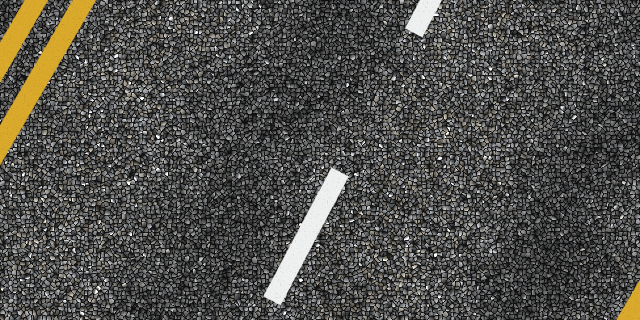
Give the GLSL for this texture, as a Shadertoy shader.

```glsl
// Asphalt road seen from above with slanted yellow edge lines and white lane dashes.

#define GRAINS 76.0                      // stones per canvas height
#define GAP_WIDTH 0.34                   // dark crevice size, in stone units
#define DASH_START vec2(0.850, 0.060)    // middle of one dash's lower end
#define DASH_DIR vec2(0.4674, 0.8840)    // heading of the lane line
#define DASH_PERIOD 0.947
#define DASH_LENGTH 0.4555
#define DASH_HALF 0.0305
#define YELLOW_SLOPE 1.72
#define YELLOW_HALF 0.0365               // half width measured along x
#define WEAR_PERIOD 1.07                 // spacing of the dark wheel tracks
#define YELLOW vec3(0.855, 0.665, 0.170)
#define WHITE vec3(0.935, 0.940, 0.940)

vec3 hash3(vec2 p) {
    vec3 q = fract(vec3(p.xyx) * vec3(0.1031, 0.1030, 0.0973));
    q += dot(q, q.yxz + 33.33);
    return fract((q.xxy + q.yzz) * q.zyx);
}

float cornerSlope(vec2 cell, vec2 offset) {
    float angle = 6.2832 * hash3(cell).x;
    return dot(vec2(cos(angle), sin(angle)), offset);
}

// Gradient noise, roughly -0.7 to 0.7
float gradientNoise(vec2 p) {
    vec2 i = floor(p), f = fract(p);
    vec2 u = f * f * f * (f * (f * 6.0 - 15.0) + 10.0);
    vec2 e = vec2(1.0, 0.0);
    float low = mix(cornerSlope(i, f), cornerSlope(i + e, f - e), u.x);
    float high = mix(cornerSlope(i + e.yx, f - e.yx), cornerSlope(i + e.xx, f - e.xx), u.x);
    return mix(low, high, u.y);
}

// Cellular stones, each with its own tone, tilted facet and glint
vec3 asphalt(vec2 p) {
    vec2 q = p * GRAINS;
    q += 0.35 * vec2(gradientNoise(q * 0.9), gradientNoise(q * 0.9 + 41.0));
    vec2 cell = floor(q), toStone = vec2(0.0), stoneId = cell;
    float nearest = 8.0, second = 8.0;
    for (int y = -1; y <= 1; y++)
    for (int x = -1; x <= 1; x++) {
        vec2 id = cell + vec2(x, y);
        vec2 d = id + 0.08 + 0.84 * hash3(id + 7.0).xy - q;
        float dist = length(d);
        if (dist < nearest) {
            second = nearest;
            nearest = dist;
            toStone = d;
            stoneId = id;
        } else {
            second = min(second, dist);
        }
    }
    vec3 rnd = hash3(stoneId + 53.0);
    float body = smoothstep(0.0, GAP_WIDTH, second - nearest);
    float angle = 6.2832 * rnd.y;
    float facet = dot(toStone, vec2(cos(angle), sin(angle))) + 0.3 * toStone.y;
    float tone = 0.20 + 0.30 * rnd.x + 0.34 * facet;
    tone += 0.12 * gradientNoise(q * 2.1 + 19.0);
    tone += 0.38 * smoothstep(0.86, 1.0, rnd.z) * smoothstep(-0.1, 0.3, facet);
    float shade = 0.055 + max(tone, 0.03) * body;

    // Dark wheel tracks run with the lane, broken up by soft stains
    float across = p.x + (1.0 - p.y) * DASH_DIR.x / DASH_DIR.y;
    float track = 0.5 + 0.5 * cos(6.2832 * (across - 1.07) / WEAR_PERIOD);
    float stain = gradientNoise(p * 3.2 + 5.0) + 0.5 * gradientNoise(p * 8.0);
    shade *= 1.10 - 0.27 * track * track + 0.17 * stain;

    vec3 warm = vec3(1.06, 1.0, 0.89), cool = vec3(0.985, 1.0, 1.015);
    float warmth = smoothstep(0.45, 0.95, hash3(stoneId + 91.0).x) * (0.75 - 0.5 * track);
    return shade * mix(cool, warm, warmth);
}

// Signed distance to the yellow double line and the far single line
float yellowLines(vec2 p) {
    float s = p.x + (1.0 - p.y) / YELLOW_SLOPE;
    float pair = abs(abs(s - 0.189) - 0.075);
    float single = abs(s - 2.544);
    float toNormal = YELLOW_SLOPE / length(vec2(1.0, YELLOW_SLOPE));
    return (min(pair, single) - YELLOW_HALF) * toNormal;
}

// Signed distance to the repeated white dashes
float whiteDashes(vec2 p) {
    vec2 d = p - DASH_START;
    float along = mod(dot(d, DASH_DIR) + 0.2, DASH_PERIOD) - 0.2;
    float across = dot(d, vec2(DASH_DIR.y, -DASH_DIR.x));
    vec2 box = abs(vec2(along - 0.5 * DASH_LENGTH, across)) - vec2(0.5 * DASH_LENGTH, DASH_HALF);
    return max(box.x, box.y);
}

void mainImage(out vec4 fragColor, in vec2 fragCoord) {
    vec2 p = fragCoord / iResolution.y;
    float soft = 0.75 / iResolution.y;
    vec3 color = asphalt(p);

    // Paint: fine pits and slightly worn borders
    float grit = gradientNoise(p * 150.0 + 11.0);
    float pits = smoothstep(0.18, 0.55, grit);
    float wobble = 0.0012 * gradientNoise(p * 90.0);
    vec3 yellow = YELLOW * (1.0 + 0.06 * grit - 0.13 * pits);
    vec3 white = WHITE * (1.0 + 0.03 * grit - 0.10 * pits);
    color = mix(color, yellow, 1.0 - smoothstep(-soft, soft, yellowLines(p) + wobble));
    color = mix(color, white, 1.0 - smoothstep(-soft, soft, whiteDashes(p) + wobble));

    fragColor = vec4(clamp(color, 0.0, 1.0), 1.0);
}
```
